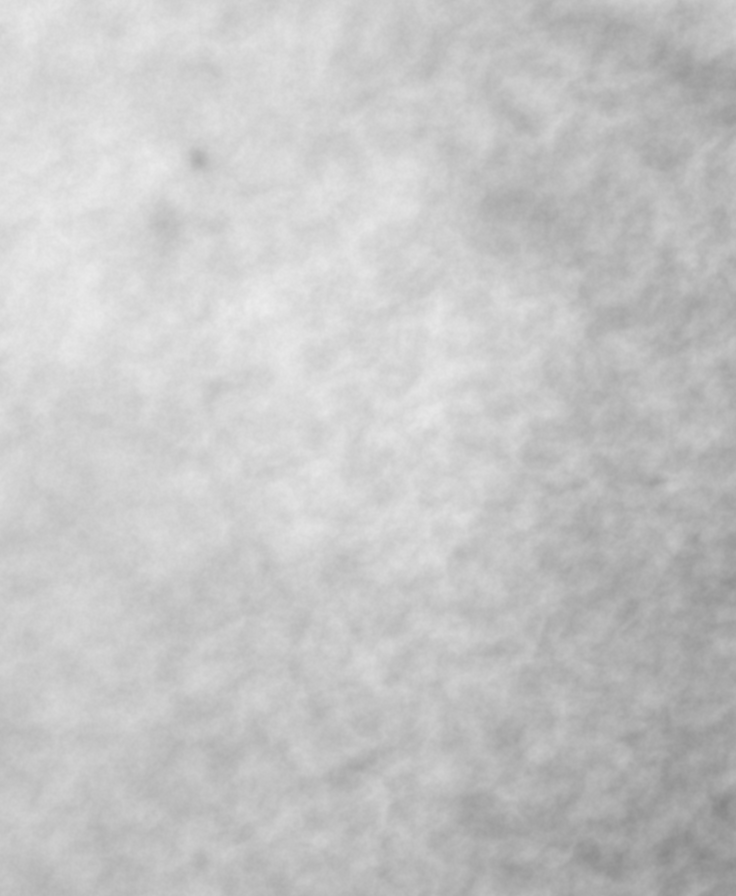
Give the GLSL for this texture, as a Shadertoy shader.

```glsl
// Draws a soft grey mottled surface with cloudy light, fine dimples and a faint crease.

// Pseudo-random gradient direction for a lattice cell.
vec2 gradientAt(vec2 cell) {
    vec3 q = fract(vec3(cell.xyx) * vec3(0.1031, 0.1030, 0.0973));
    q += dot(q, q.yzx + 33.33);
    float angle = 6.28318 * fract((q.x + q.y) * q.z);
    return vec2(cos(angle), sin(angle));
}

// Gradient noise, roughly -0.7 to 0.7.
float gradientNoise(vec2 p) {
    vec2 cell = floor(p), f = fract(p);
    vec2 w = f * f * f * (f * (f * 6.0 - 15.0) + 10.0);
    vec2 e = vec2(1.0, 0.0);
    float a = dot(gradientAt(cell), f);
    float b = dot(gradientAt(cell + e.xy), f - e.xy);
    float c = dot(gradientAt(cell + e.yx), f - e.yx);
    float d = dot(gradientAt(cell + e.xx), f - e.xx);
    return mix(mix(a, b, w.x), mix(c, d, w.x), w.y);
}

// Layered noise; each octave is turned to hide the lattice.
float fbm(vec2 p, int octaves, float gain) {
    float sum = 0.0, weight = 1.0;
    for (int i = 0; i < octaves; i++) {
        sum += weight * gradientNoise(p);
        p = mat2(1.6, 1.2, -1.2, 1.6) * p + 17.3;
        weight *= gain;
    }
    return sum;
}

vec2 rotate(vec2 p, float angle) {
    float c = cos(angle), s = sin(angle);
    return vec2(c * p.x + s * p.y, c * p.y - s * p.x);
}

// Soft elliptical blob, 1 at its centre.
float blob(vec2 p, vec2 centre, vec2 radius) {
    vec2 d = (p - centre) / radius;
    return exp(-dot(d, d));
}

// Broad light: bright upper left and middle, dark lower right.
float broadLight(vec2 uv) {
    float top = mix(0.845, 0.715, smoothstep(0.1, 1.0, uv.x));
    float bottom = mix(0.735, 0.615, smoothstep(0.35, 1.05, uv.x));
    float light = mix(bottom, top, smoothstep(-0.2, 0.85, uv.y));
    light += 0.085 * blob(uv, vec2(0.57, 0.57), vec2(0.25, 0.30));
    light += 0.025 * blob(uv, vec2(0.03, 0.75), vec2(0.20, 0.40));
    return light;
}

// Dark fold across the upper right corner, with a lighter far side.
float crease(vec2 uv) {
    float fold = uv.y - mix(1.02, 0.895, smoothstep(0.60, 1.05, uv.x));
    float reach = smoothstep(0.62, 0.9, uv.x);
    float shade = exp(-pow(fold / 0.032, 2.0));
    return reach * (0.07 * smoothstep(0.0, 0.08, fold) - 0.055 * shade);
}

void mainImage(out vec4 fragColor, in vec2 fragCoord) {
    vec2 uv = fragCoord / iResolution.xy;
    vec2 p = fragCoord / iResolution.y;
    vec2 warped = p + 0.012 * vec2(fbm(p * 9.0, 2, 0.5), fbm(p * 9.0 + 41.0, 2, 0.5));

    // Smooth base tone
    float tone = broadLight(uv + 0.06 * fbm(p * 3.0 + 5.0, 2, 0.5)) + crease(uv);

    // Cloudy patches and slanted dimples, stronger toward the lower right
    float roughness = smoothstep(0.1, 1.1, uv.x + 0.4 * (0.6 - uv.y));
    vec2 slanted = rotate(warped, 0.6) * vec2(0.88, 1.12);
    tone += 0.055 * fbm(warped * 7.0 + 11.0, 3, 0.6);
    tone += mix(0.042, 0.085, roughness) * fbm(slanted * 29.0, 3, 0.55);

    // Sparse darker pits
    float pits = smoothstep(0.22, 0.6, gradientNoise(slanted * 23.0 + 63.0));
    tone -= mix(0.022, 0.060, roughness) * pits;

    // Shadowed patches and two faint spots
    tone -= 0.05 * blob(uv, vec2(0.74, 0.76), vec2(0.12, 0.07));
    tone -= 0.04 * blob(uv, vec2(0.98, 0.66), vec2(0.08, 0.03));
    tone -= 0.13 * blob(uv, vec2(0.27, 0.822), vec2(0.016, 0.012));
    tone -= 0.08 * blob(uv, vec2(0.218, 0.75), vec2(0.021, 0.029));

    // Very fine grain
    tone += 0.020 * fbm(p * 150.0, 2, 0.7);
    fragColor = vec4(vec3(clamp(tone, 0.0, 1.0)), 1.0);
}
```
